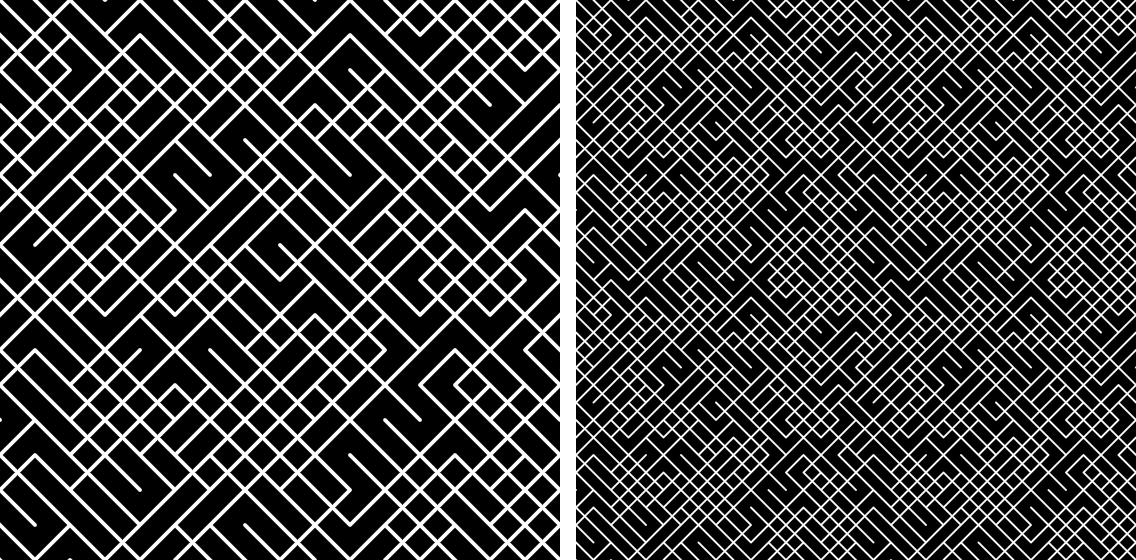
Left: one tile. Right: repeated 2 by 2.
This pattern is drawn by a Shadertoy shader. Its source:

```glsl
// Diagonal maze: every square cell holds a falling stroke, a rising stroke
// or both crossed, chosen by a hash of the wrapped cell so the sheet tiles.
// Strokes are round-capped segments, so neighbouring cells are searched too.

const float CELLS = 16.0;          // cells along each side
const float HALF_WIDTH = 0.053;    // stroke half width, in cells
const float ONLY_FALLING = 0.34;   // share of cells with just a falling stroke
const float ONLY_RISING = 0.23;    // share of cells with just a rising stroke
const vec3 GROUND = vec3(0.0);
const vec3 STROKE = vec3(1.0);

float hash(vec2 p) {
    return fract(sin(dot(p, vec2(127.1, 311.7))) * 43758.5453);
}

float segmentDistance(vec2 p, vec2 a, vec2 b) {
    vec2 ab = b - a;
    float t = clamp(dot(p - a, ab) / dot(ab, ab), 0.0, 1.0);
    return length(p - a - ab * t);
}

// Distance to the strokes of one cell; p is relative to its lower left corner.
float cellDistance(vec2 p, float pick) {
    float falling = segmentDistance(p, vec2(0.0, 1.0), vec2(1.0, 0.0));
    float rising = segmentDistance(p, vec2(0.0), vec2(1.0));
    if (pick < ONLY_FALLING) return falling;
    if (pick < ONLY_FALLING + ONLY_RISING) return rising;
    return min(falling, rising);
}

// Nearest stroke among the cell and its eight neighbours.
float mazeDistance(vec2 p, float cells) {
    vec2 home = floor(p);
    float d = 1.0;
    for (int y = -1; y <= 1; y++) {
        for (int x = -1; x <= 1; x++) {
            vec2 cell = home + vec2(x, y);
            float pick = hash(mod(cell, cells) + 3.0);
            d = min(d, cellDistance(p - cell, pick));
        }
    }
    return d;
}

void mainImage(out vec4 fragColor, in vec2 fragCoord) {
    vec2 p = fragCoord / iResolution.xy * CELLS;
    float pixel = CELLS / min(iResolution.x, iResolution.y);

    // Smooth the edge over one pixel.
    float d = mazeDistance(p, CELLS);
    float ink = clamp(0.5 + (HALF_WIDTH - d) / pixel, 0.0, 1.0);
    fragColor = vec4(mix(GROUND, STROKE, ink), 1.0);
}
```
